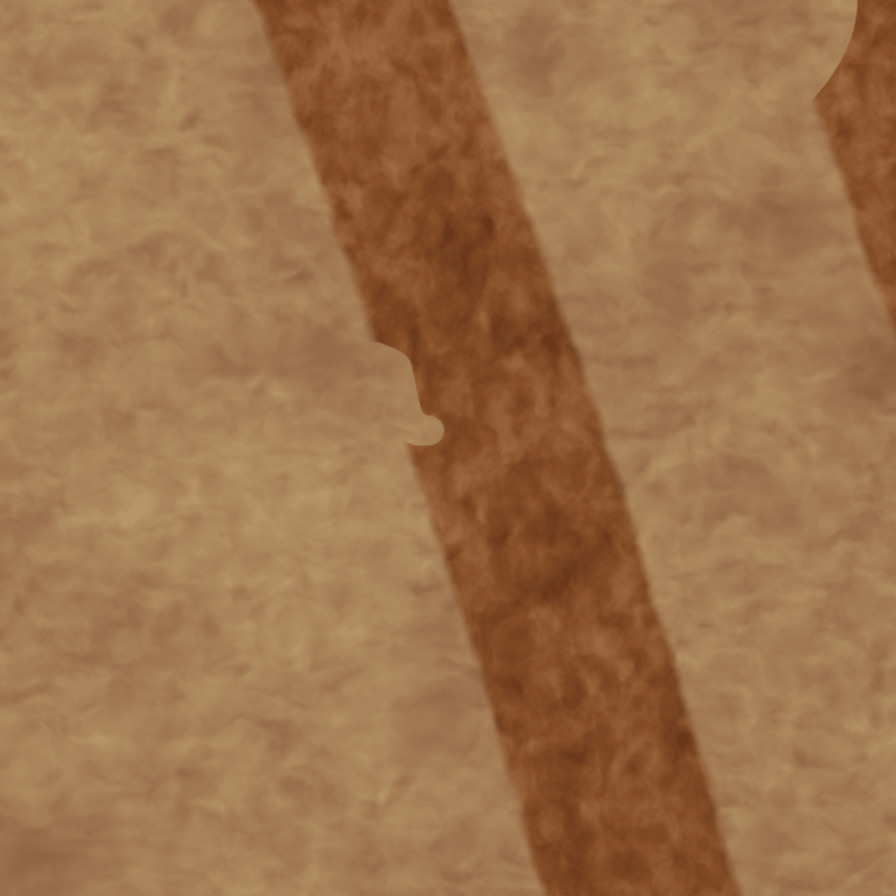
Give the GLSL for this texture, as a Shadertoy shader.

```glsl
// Weathered tan surface crossed by slanted rust-brown bands with chipped edges.
#define SOFT_EDGE 0.008
#define CHIP_EDGE 0.0016
#define EDGE_WOBBLE 0.010
#define STAIN_STRENGTH 0.75
#define FIBRE_STRENGTH 0.30
#define TAN_DARK vec3(0.545, 0.375, 0.25)
#define TAN_MID vec3(0.64, 0.482, 0.328)
#define TAN_LIGHT vec3(0.715, 0.59, 0.405)
#define RUST_DARK vec3(0.41, 0.21, 0.10)
#define RUST_MID vec3(0.515, 0.30, 0.15)
#define RUST_LIGHT vec3(0.62, 0.41, 0.25)

// Soft stains: centre, then radii
const vec4 TAN_STAINS[9] = vec4[9](
    vec4(0.35, 0.605, 0.11, 0.028), vec4(0.75, 0.70, 0.035, 0.045),
    vec4(0.89, 0.75, 0.065, 0.030), vec4(0.97, 0.61, 0.050, 0.060),
    vec4(0.80, 0.45, 0.075, 0.030), vec4(0.48, 0.20, 0.050, 0.075),
    vec4(0.06, 0.05, 0.150, 0.070), vec4(0.29, 0.88, 0.045, 0.070),
    vec4(0.60, 0.93, 0.035, 0.050));
const vec4 RUST_STAINS[8] = vec4[8](
    vec4(0.53, 0.74, 0.055, 0.080), vec4(0.62, 0.62, 0.050, 0.030),
    vec4(0.44, 0.63, 0.030, 0.025), vec4(0.66, 0.48, 0.035, 0.035),
    vec4(0.64, 0.38, 0.045, 0.040), vec4(0.56, 0.25, 0.030, 0.045),
    vec4(0.76, 0.16, 0.025, 0.065), vec4(0.66, 0.03, 0.090, 0.035));

float hash(vec2 p) {
    vec3 q = fract(vec3(p.xyx) * 0.1031);
    q += dot(q, q.yzx + 33.33);
    return fract((q.x + q.y) * q.z);
}

float noise(vec2 p) {
    vec2 i = floor(p), f = fract(p);
    f = f * f * (3.0 - 2.0 * f);
    return mix(mix(hash(i), hash(i + vec2(1, 0)), f.x),
               mix(hash(i + vec2(0, 1)), hash(i + vec2(1, 1)), f.x), f.y);
}

float fbm(vec2 p) {
    float sum = 0.0, amp = 0.5;
    for (int i = 0; i < 4; i++) {
        sum += amp * noise(p);
        p = mat2(0.8, 0.6, -0.6, 0.8) * p * 2.03 + 17.3;
        amp *= 0.5;
    }
    return sum / 0.94;
}

float stain(vec2 uv, vec4 s) {
    vec2 d = (uv - s.xy) / s.zw;
    return exp(-dot(d, d));
}

float capsule(vec2 p, vec2 a, vec2 b, float r) {
    vec2 pa = p - a, ba = b - a;
    return length(pa - ba * clamp(dot(pa, ba) / dot(ba, ba), 0.0, 1.0)) - r;
}

float smoothUnion(float a, float b, float k) {
    float h = max(k - abs(a - b), 0.0) / k;
    return min(a, b) - h * h * k * 0.25;
}

float cover(float d, float width) { return smoothstep(-width, width, d); }

vec3 ramp(vec3 low, vec3 mid, vec3 high, float t) {
    return t < 0.5 ? mix(low, mid, max(t, 0.0) * 2.0)
                   : mix(mid, high, min(t, 1.0) * 2.0 - 1.0);
}

vec3 tanSurface(vec2 uv) {
    vec2 warp = vec2(fbm(uv * 22.0), fbm(uv * 22.0 + 40.0)) - 0.5;
    vec2 p = uv + warp * 0.035;
    float streaks = noise(p * vec2(22.0, 85.0)) * 0.6 + noise(p * vec2(45.0, 120.0)) * 0.4;
    float grain = fbm(p * vec2(42.0, 50.0) + 31.0);
    float blotches = fbm(uv * 7.0 + 9.0);
    // Short broken fibres: blurred ridges, faded in and out
    float n = 2.0 * noise(p * vec2(38.0, 44.0) + 5.0) - 1.0;
    float ridge = 1.0 - sqrt(n * n + 0.03);
    float fibre = (ridge - 0.5) * smoothstep(0.3, 0.7, noise(uv * 19.0 + 60.0));
    float stains = 0.0;
    for (int i = 0; i < 9; i++) stains += stain(uv + warp * 0.05, TAN_STAINS[i]);
    float tone = 0.56 + 0.30 * (streaks - 0.5) + 0.62 * (grain - 0.5);
    tone += 0.60 * (blotches - 0.5) + FIBRE_STRENGTH * fibre;
    tone -= STAIN_STRENGTH * min(stains, 1.0) * (0.15 + 0.55 * grain);
    return ramp(TAN_DARK, TAN_MID, TAN_LIGHT, tone + 0.04 * (0.5 - uv.x));
}

vec3 rustSurface(vec2 uv) {
    vec2 warp = vec2(fbm(uv * 20.0 + 3.0), fbm(uv * 20.0 + 70.0)) - 0.5;
    float mottle = fbm((uv + warp * 0.03) * vec2(52.0, 42.0));
    float clouds = fbm(uv * 14.0 + 21.0);
    float stains = 0.0;
    for (int i = 0; i < 8; i++) stains += stain(uv + warp * 0.06, RUST_STAINS[i]);
    float tone = 0.57 + 1.1 * (mottle - 0.5) + 0.5 * (clouds - 0.5);
    tone += 0.14 * stain(uv, vec4(0.42, 0.91, 0.09, 0.10));
    return ramp(RUST_DARK, RUST_MID, RUST_LIGHT, tone - 0.30 * min(stains, 1.0));
}

void mainImage(out vec4 fragColor, in vec2 fragCoord) {
    vec2 uv = fragCoord / iResolution.xy;
    float t = 1.0 - uv.y;
    float x = uv.x + EDGE_WOBBLE * (fbm(uv * 30.0) - 0.5);

    // Main band, bounded by two gently bowed edges
    float left = 0.284 + 0.37 * t - 0.046 * t * t;
    float right = 0.501 + 0.385 * t - 0.062 * t * t;
    float band = cover(x - left, SOFT_EDGE) * cover(right - x, SOFT_EDGE);

    // Crisp chip with a rounded nub on the left edge
    float chip = capsule(uv, vec2(0.418, 0.592), vec2(0.436, 0.535), 0.026);
    chip = smoothUnion(chip, capsule(uv, vec2(0.440, 0.588), vec2(0.451, 0.535), 0.020), 0.012);
    float nub = capsule(uv, vec2(0.466, 0.519), vec2(0.479, 0.5195), 0.0165);
    band *= cover(smoothUnion(chip, nub, 0.010), CHIP_EDGE);

    // Corner band, soft below and cut by a crisp curve above
    float corner = cover(x - 0.870 - 0.345 * t, SOFT_EDGE);
    corner *= cover(uv.x - 0.957 + 4.05 * t * t, CHIP_EDGE);

    vec3 col = mix(tanSurface(uv), rustSurface(uv), max(band, corner));
    fragColor = vec4(col, 1.0);
}
```
